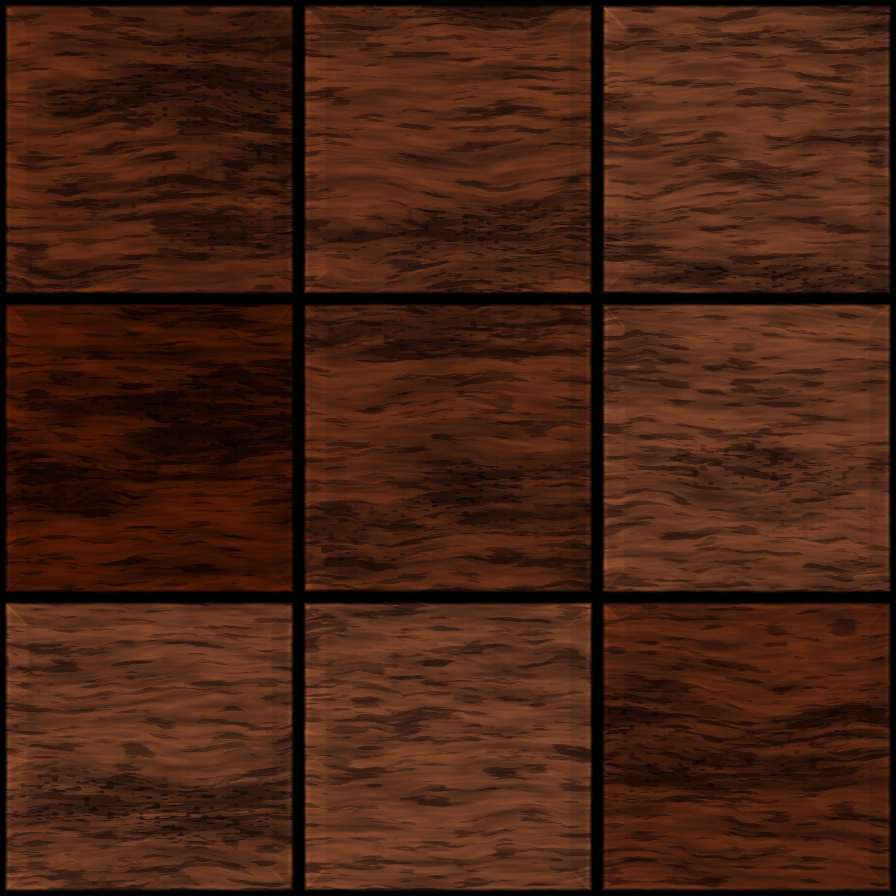
Write a Shadertoy shader that draws this texture.

```glsl
float hash(vec2 p) {
    vec3 q = fract(p.xyx * 0.1031);
    q += dot(q, q.yzx + 33.33);
    return fract((q.x + q.y) * q.z);
}

float noise(vec2 p) {
    vec2 i = floor(p), f = fract(p);
    f = f * f * (3.0 - 2.0 * f);
    return mix(mix(hash(i), hash(i + vec2(1, 0)), f.x),
               mix(hash(i + vec2(0, 1)), hash(i + vec2(1, 1)), f.x), f.y);
}

float fbm(vec2 p) {
    float sum = 0.0, amplitude = 0.5;
    for (int i = 0; i < 4; i++) {
        sum += amplitude * noise(p);
        p = p * 2.03 + 17.7;
        amplitude *= 0.5;
    }
    return sum / 0.9375;
}

// Stain lightness of each tile, rows from the bottom up
const float tileTone[9] = float[9](0.88, 0.95, 0.36,
                                   0.02, 0.47, 0.90,
                                   0.42, 0.62, 0.86);

vec3 wood(vec2 p, vec2 id) {
    float tone = tileTone[int(id.x + 3.0 * id.y)];
    vec2 q = p + id * vec2(7.31, 5.17) + 3.0;
    q.y += 0.10 * (fbm(q * vec2(2.2, 3.5)) - 0.5);

    // Broad dark bands, fine fibres and short pores
    float band = smoothstep(0.46, 0.76, fbm(q * vec2(1.1, 4.2)));
    float fibre = fbm(q * vec2(4.0, 34.0));
    float fleck = fbm(q * vec2(9.0, 62.0) + 40.0);
    float pore = smoothstep(0.57, 0.70, fleck + 0.10 * band);
    float speck = smoothstep(0.66, 0.80, noise(q * vec2(38.0, 130.0))) * band;

    vec3 pale = mix(vec3(0.28, 0.088, 0.015), vec3(0.46, 0.258, 0.158), tone);
    vec3 deep = mix(vec3(0.09, 0.022, 0.004), vec3(0.22, 0.112, 0.075), tone);
    float shade = 0.50 * band + 0.62 * pore + 1.5 * (fibre - 0.42);
    vec3 color = mix(pale, deep, clamp(shade, -0.10, 1.0));
    color *= 0.94 + 0.24 * (noise(q * vec2(14.0, 110.0)) - 0.4);
    return color * (1.0 - 0.5 * speck);
}

void mainImage(out vec4 fragColor, in vec2 fragCoord) {
    vec2 uv = 3.0 * fragCoord / iResolution.xy;
    vec2 id = min(floor(uv), 2.0);
    vec2 p = uv - id;
    vec2 c = p - 0.5, a = abs(c);
    float pixel = 3.0 / min(iResolution.x, iResolution.y);
    float edge = 0.5 - max(a.x, a.y) + 0.003 * (noise(uv * 24.0) - 0.5);

    vec3 color = wood(p, id);

    // Mitred bevel lit from the left
    float bevel = 1.0 - smoothstep(0.085, 0.097, edge);
    float light = a.x > a.y ? -0.10 * sign(c.x) : -0.05 - 0.03 * sign(c.y);
    color *= 1.0 + bevel * light;
    float mitre = 1.0 - smoothstep(0.0, 0.012, abs(a.x - a.y));
    color *= 1.0 + 0.14 * bevel * mitre;

    // Worn rim, then the black groove
    float rim = exp(-pow((edge - 0.030) / 0.006, 2.0));
    color *= 1.0 + 0.16 * rim * (0.4 + noise(uv * 18.0));
    float soft = max(0.007, pixel);
    color = mix(vec3(0.004, 0.002, 0.001), color,
                smoothstep(0.021 - soft, 0.021 + soft, edge));
    fragColor = vec4(color, 1.0);
}
```
